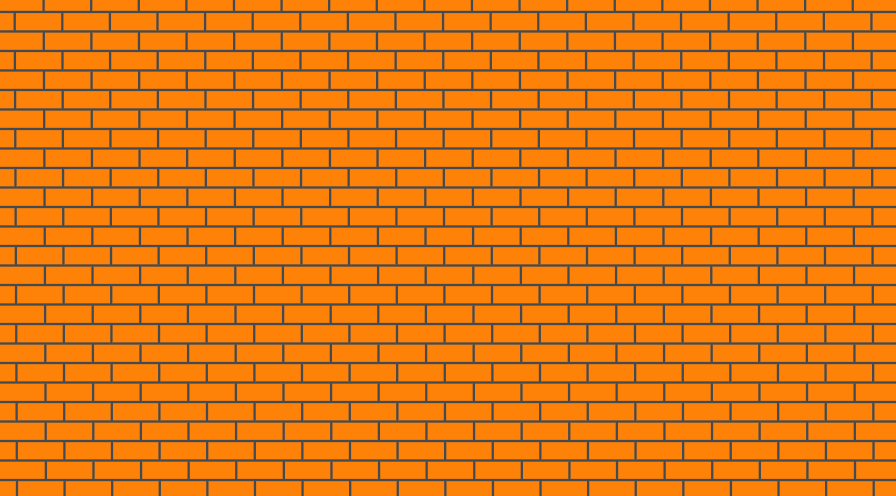
This pattern is drawn by a Shadertoy shader. Its source:

```glsl
const vec3 BRICK_COLOR = vec3(1.0, 0.51, 0.03);
const vec3 MORTAR_COLOR = vec3(0.265, 0.292, 0.318);

// Lengths are fractions of the canvas height
const vec2 BRICK_SIZE = vec2(0.09596, 0.03932);
const vec2 WALL_ORIGIN = vec2(0.0925, 0.0322);
const float MORTAR_WIDTH = 0.00465;

// Shifts are fractions of a brick length
const float BOND_SHIFT = 0.391;
const float ROW_DRIFT = -0.002;

// Distance to the nearest whole number
float jointDistance(float x) {
    return abs(fract(x + 0.5) - 0.5);
}

// Box-filtered coverage of a line
float lineCoverage(float dist, float width, float pixel) {
    return clamp((0.5 * width - dist) / pixel + 0.5, 0.0, min(1.0, width / pixel));
}

// Mortar coverage of a running bond with uneven overlap
float mortarMask(vec2 p, vec2 brickSize, float width, float pixel) {
    vec2 cell = p / brickSize;
    float row = floor(cell.y);
    cell.x -= BOND_SHIFT * mod(row, 2.0) + ROW_DRIFT * row;

    float bedJoint = lineCoverage(jointDistance(cell.y) * brickSize.y, width, pixel);
    float headJoint = lineCoverage(jointDistance(cell.x) * brickSize.x, width, pixel);
    return max(bedJoint, headJoint);
}

void mainImage(out vec4 fragColor, in vec2 fragCoord) {
    vec2 p = fragCoord / iResolution.y - WALL_ORIGIN;
    float mortar = mortarMask(p, BRICK_SIZE, MORTAR_WIDTH, 1.0 / iResolution.y);
    fragColor = vec4(mix(BRICK_COLOR, MORTAR_COLOR, mortar), 1.0);
}
```
